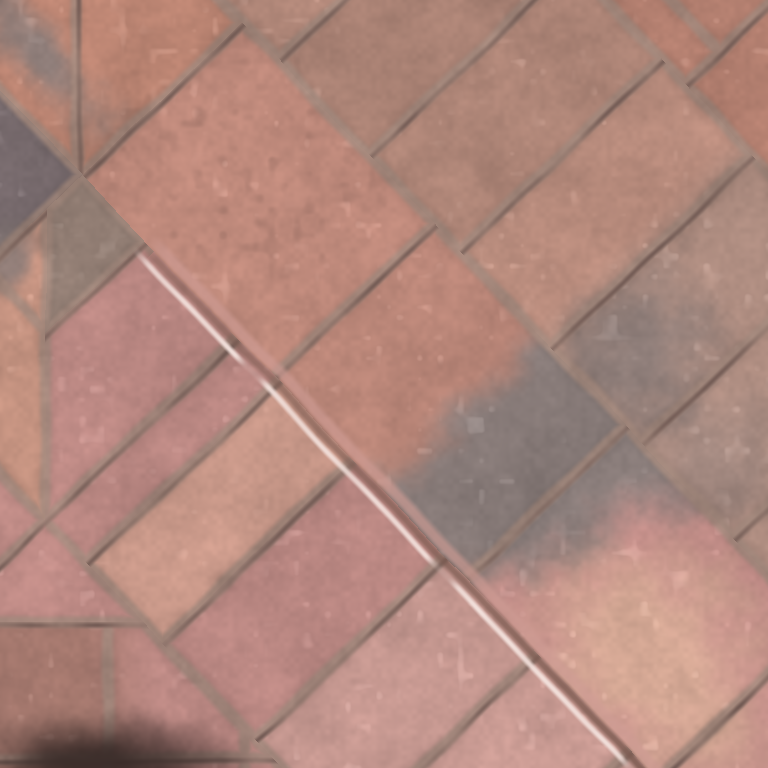
Reproduce this texture procedurally as a WebGL 1 fragment shader.

```glsl
precision highp float;
// Worn clay paving: diagonal brick courses beside a wide step edge with a pale worn rim.
uniform vec2 u_resolution;

const vec3 CLAY = vec3(0.735, 0.53, 0.475);
const vec3 ROSE = vec3(0.735, 0.535, 0.515);
const vec3 AMBER = vec3(0.79, 0.60, 0.54);
const vec3 CREAM = vec3(0.86, 0.69, 0.60);
const vec3 SLATE = vec3(0.53, 0.48, 0.47);
const vec3 GROUT = vec3(0.62, 0.52, 0.475);
const vec3 SHADOW = vec3(0.40, 0.31, 0.29);
const vec3 RIM = vec3(0.95, 0.88, 0.86);

// Course limits across the diagonal, and the pitch of the wide slabs
const float FAR_ROW = 0.569;
const float TREAD_TOP = 0.208;
const float TREAD_LOW = -0.08;
const float LOW_ROW = -0.424;
const float SLAB_START = 0.2385;
const float SLAB_PITCH = 0.3625;

float hash(vec2 p) {
  p = fract(p * vec2(0.1031, 0.1173));
  p += dot(p, p.yx + 33.33);
  return fract((p.x + p.y) * p.x * 17.0);
}

float noise(vec2 p) {
  vec2 i = floor(p), f = fract(p);
  f = f * f * (3.0 - 2.0 * f);
  return mix(mix(hash(i), hash(i + vec2(1, 0)), f.x),
             mix(hash(i + vec2(0, 1)), hash(i + vec2(1, 1)), f.x), f.y);
}

float fbm(vec2 p) {
  float sum = 0.0, gain = 0.53;
  for (int i = 0; i < 4; i++) {
    sum += gain * noise(p);
    p = p * 2.03 + 7.1;
    gain *= 0.5;
  }
  return sum;
}

// Signed distance to the nearest of evenly spaced joints
float nearest(float x, float start, float pitch) {
  return (fract((x - start) / pitch + 0.5) - 0.5) * pitch;
}

float stripe(float d, float halfWidth, float soft) {
  return 1.0 - smoothstep(halfWidth - soft, halfWidth + soft, abs(d));
}

float blot(vec2 p, vec2 centre, vec2 radius, float rough) {
  return 1.0 - smoothstep(0.2, 1.3, length((p - centre) / radius) + rough);
}

// Clay colour; joint.x is the signed end joint, joint.y the course seam
vec3 paving(vec2 p, vec2 q, float rough, out vec2 joint) {
  float u = q.x, v = q.y;
  vec3 clay = CLAY;
  float id = 0.0;
  if (v > FAR_ROW) {
    joint = vec2(u - 0.695, v - FAR_ROW);
    if (u < 0.695) joint.y = min(joint.y, abs(v - 0.632));
    clay = vec3(0.69, 0.49, 0.43);
  } else if (v > TREAD_TOP) {
    joint = vec2(nearest(u, 0.306, 0.172), min(v - TREAD_TOP, FAR_ROW - v));
    id = floor((u - 0.306) / 0.172) + 11.0;
    clay = mix(vec3(0.68, 0.52, 0.465), vec3(0.74, 0.56, 0.50), smoothstep(0.6, 0.72, u));
    clay = mix(clay, vec3(0.65, 0.55, 0.51), 0.6 * smoothstep(0.78, 0.84, u));
    clay = mix(clay, SLATE, 0.8 * blot(q, vec2(0.91, 0.28), vec2(0.10, 0.14), rough));
    clay = mix(clay, SLATE, 0.4 * blot(q, vec2(1.07, 0.26), vec2(0.10, 0.12), rough));
  } else if (v > TREAD_LOW && u < SLAB_START) {
    joint = vec2(p.x - 0.1, min(min(TREAD_TOP - v, v - TREAD_LOW), SLAB_START - u));
    clay = vec3(0.72, 0.51, 0.44);
    clay = mix(clay, SLATE, 0.9 * blot(q, vec2(0.09, -0.01), vec2(0.12, 0.045), rough));
  } else if (v > TREAD_LOW) {
    joint = vec2(nearest(u, SLAB_START, SLAB_PITCH), TREAD_TOP - v);
    id = floor((u - SLAB_START) / SLAB_PITCH) + 31.0;
    clay = mix(clay, ROSE, smoothstep(0.92, 1.02, u));
    clay = mix(clay, CREAM, 0.8 * blot(q, vec2(1.21, 0.02), vec2(0.20, 0.15), rough));
    float burnt = smoothstep(0.765, 0.855, u + 0.08 * rough)
                * (1.0 - smoothstep(0.96, 1.07, u - 0.4 * v + 0.1 * rough));
    clay = mix(clay, SLATE, burnt);
  } else if (v > LOW_ROW && (p.x < 0.06 || u < SLAB_START)) {
    joint = vec2(u - SLAB_START, min(v - LOW_ROW, TREAD_LOW - v));
    if (u > SLAB_START) joint.y = min(joint.y, min(abs(v + 0.254), 0.06 - p.x));
    clay = u < SLAB_START ? vec3(0.46, 0.41, 0.42) : vec3(0.75, 0.56, 0.49);
    clay = mix(clay, SLATE, 0.8 * blot(p, vec2(0.01, 0.34), vec2(0.04, 0.05), rough));
  } else if (v > LOW_ROW) {
    float start = u < 0.609 ? 0.531 : 0.751;
    joint = vec2(nearest(u, start, 0.1745), min(min(v - LOW_ROW, p.x - 0.06), u - SLAB_START));
    if (abs(u - 0.609) < abs(joint.x)) joint.x = u - 0.609;
    if (u < 0.375) joint.y = min(joint.y, TREAD_LOW - v);
    id = floor((u - start) / 0.1745) + 53.0;
    clay = mix(ROSE, vec3(0.78, 0.60, 0.57), smoothstep(0.91, 0.94, u));
    if (u > 0.609 && u < 0.751) clay = AMBER;
    if (u < 0.3565) clay = vec3(0.58, 0.50, 0.46);
  } else if (p.y > 0.81) {
    joint = vec2(nearest(p.y, 0.81, 0.178), min(abs(nearest(p.x, 0.141, 0.178)), LOW_ROW - v));
    clay = mix(vec3(0.63, 0.46, 0.42), ROSE, smoothstep(0.10, 0.22, p.x));
  } else {
    joint = vec2(u - 0.531, min(0.81 - p.y, LOW_ROW - v));
    clay = ROSE;
  }
  return clay * (0.98 + 0.04 * hash(vec2(id, 4.0)));
}

void main() {
  vec2 p = gl_FragCoord.xy / u_resolution;
  p.y = 1.0 - p.y;
  float soft = max(0.0045, 1.0 / min(u_resolution.x, u_resolution.y));
  vec2 bent = p + 0.004 * (vec2(noise(p * 14.0), noise(p * 14.0 + 40.0)) - 0.5);
  vec2 q = vec2(dot(bent, vec2(0.69, 0.724)), dot(bent, vec2(0.724, -0.69)));
  float mottle = fbm(p * 17.0) - 0.5;
  float wear = noise(p * 24.0 + 9.0);
  vec2 joint;
  vec3 color = paving(bent, q, mottle, joint);

  // Fired surface: mottling, grain, pale flecks, and pits on the first slab
  float grain = noise(p * 80.0 + 3.0) + noise(p * 150.0) - 1.0;
  color *= 1.0 + 0.15 * mottle + 0.045 * grain;
  color += 0.07 * smoothstep(0.72, 1.0, noise(p * 75.0 + 20.0)) * smoothstep(0.3, 0.8, wear);
  float pits = smoothstep(0.6, 1.0, noise(p * 62.0)) * blot(q, vec2(0.38, 0.08), vec2(0.2), mottle);
  color *= 1.0 - 0.10 * pits;

  // Grout with ragged edges and an uneven shaded side on each end joint
  float gap = min(abs(joint.x), abs(joint.y)) + 0.004 * mottle;
  color = mix(color, color * 0.95, 1.0 - smoothstep(0.004, 0.02, gap));
  color = mix(color, GROUT * (1.0 + 0.25 * mottle + 0.04 * grain), 0.85 * stripe(gap, 0.0075, soft));
  color = mix(color, SHADOW, (0.1 + 0.75 * wear) * stripe(joint.x - 0.004, 0.003, 0.003));

  // Step nosing: pink lip, dark hollow, thin pale rim broken at slab joints
  float along = smoothstep(0.35, 0.39, q.x);
  float slabGap = stripe(nearest(q.x, SLAB_START - 0.025, SLAB_PITCH), 0.02, 0.012);
  color = mix(color, vec3(0.81, 0.61, 0.58), 0.65 * along * stripe(q.y + 0.071, 0.007, 0.005));
  color = mix(color, vec3(0.48, 0.35, 0.31), along * (0.35 + 0.35 * q.x) * stripe(q.y + 0.085, 0.005, 0.004));
  color = mix(color, RIM, along * (0.8 + 0.2 * wear) * (1.0 - 0.85 * slabGap) * stripe(q.y + 0.097, 0.0035, 0.003));

  // Deep shade in the lower corner
  color = mix(color, vec3(0.20, 0.15, 0.14), 0.9 * blot(p, vec2(0.13, 1.0), vec2(0.17, 0.07), 0.4 * mottle));
  gl_FragColor = vec4(clamp(color, 0.0, 1.0), 1.0);
}
```
